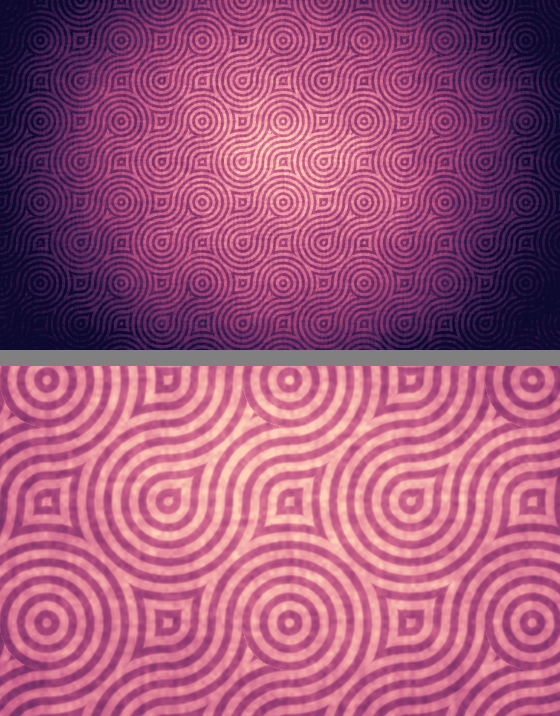
Top, the full canvas; bottom, a detail of the centre.
Write a Shadertoy shader that draws this pattern.

```glsl
const float TILE = 0.1156;   // ring centre to neighbouring diamond, in canvas heights
const float RINGS = 7.0;     // bands per tile side

float hash(vec2 p) {
    vec3 h = fract(p.xyx * vec3(0.1031, 0.1030, 0.0973));
    h += dot(h, h.yzx + 33.33);
    return fract((h.x + h.y) * h.z);
}

float valueNoise(vec2 p) {
    vec2 i = floor(p), f = fract(p);
    f = f * f * (3.0 - 2.0 * f);
    float low = mix(hash(i), hash(i + vec2(1, 0)), f.x);
    float high = mix(hash(i + vec2(0, 1)), hash(i + vec2(1, 1)), f.x);
    return mix(low, high, f.y);
}

float fbm(vec2 p) {
    float sum = 0.0, weight = 0.5;
    for (int i = 0; i < 4; i++) {
        sum += weight * valueNoise(p);
        p = p * 2.03 + 17.1;
        weight *= 0.5;
    }
    return sum;
}

// Radius that the bands follow: round eyes at (1,1), drops at (0,0)
float swirlRadius(vec2 p) {
    vec2 q = mod(p, 2.0);
    float eye = length(q - 1.0);
    float drop = length(1.0 - abs(q - 1.0));
    float radius = min(eye, drop);

    // Neck joining a drop to the eye on its upper right
    if (max(q.x, q.y) < 1.0 && eye > 2.74 / RINGS) {
        radius = 1.0 - min(length(q - vec2(0, 1)), length(q - vec2(1, 0)));
    }
    return radius;
}

// 1 on the light bands, 0 on the dark ones, with slightly rounded tops
float bandMask(float radius, float pixel) {
    float wave = abs(fract(radius * RINGS) - 0.5);
    float soft = max(0.09, 0.65 * pixel * RINGS);
    float flatBand = smoothstep(0.235 - soft, 0.235 + soft, wave);
    return mix(flatBand, 2.0 * wave, 0.22);
}

// Tone 0 is night blue, tone 6 is warm cream
vec3 toneColor(float tone) {
    vec3 ramp[7] = vec3[7](
        vec3(0.05, 0.03, 0.18), vec3(0.26, 0.12, 0.33),
        vec3(0.45, 0.18, 0.40), vec3(0.64, 0.26, 0.47),
        vec3(0.80, 0.39, 0.55), vec3(0.92, 0.58, 0.63),
        vec3(0.99, 0.81, 0.72));
    float t = clamp(tone, 0.0, 5.999);
    int i = int(t);
    return mix(ramp[i], ramp[i + 1], fract(t));
}

// Cloth grain, fibres and broad stains, centred on zero
float clothWear(vec2 p) {
    float stains = fbm(p * 7.0) - 0.47;
    float fibres = valueNoise(p * vec2(190.0, 35.0)) + valueNoise(p * vec2(30.0, 170.0)) - 1.0;
    float grain = valueNoise(p * 260.0) - 0.5;
    return 1.1 * stains + 0.6 * fibres + 0.65 * grain;
}

void mainImage(out vec4 fragColor, in vec2 fragCoord) {
    vec2 uv = fragCoord / iResolution.xy;
    vec2 p = fragCoord / iResolution.y;

    // Swirling bands, counted from the upper left corner
    float radius = swirlRadius((p - vec2(0.0, 1.0)) / TILE);
    float band = bandMask(radius, 1.0 / (TILE * iResolution.y));

    // Warm glow falling off to a dark border
    float spread = length((uv - vec2(0.5, 0.56)) * vec2(2.0, 1.4));
    float light = 1.0 - smoothstep(0.35, 1.15, spread);
    float glow = exp(-13.0 * spread * spread);
    float tone = -0.2 + 3.65 * light + 1.5 * glow;

    tone += (band - 0.5) * mix(0.7, 1.85, light);
    tone += clothWear(p) * mix(0.5, 1.0, light);
    fragColor = vec4(toneColor(tone), 1.0);
}
```
